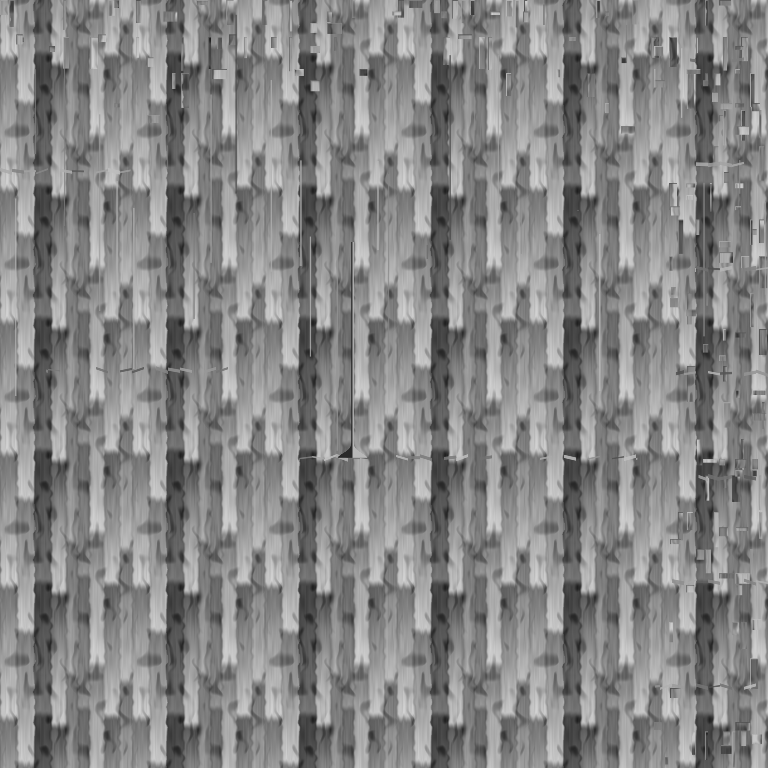
Reproduce this texture procedurally as a WebGL 1 fragment shader.

```glsl
precision highp float;
uniform vec2 u_resolution;

const float REPEATS = 5.805;
const vec2 TILE_ORIGIN = vec2(0.26, 0.0);
// Nine shingle columns per tile: left edge, tip height, shaded and lit tone
const mat3 LEFT = mat3(0.0, 0.129, 0.242, 0.333, 0.417, 0.53, 0.644, 0.742, 0.871);
const mat3 TIP = mat3(0.38, 0.454, 0.076, 0.326, 0.0, 0.386, 0.129, 0.4, 0.744);
const mat3 SHADE = mat3(0.22, 0.31, 0.42, 0.36, 0.5, 0.34, 0.43, 0.43, 0.44);
const mat3 LIGHT = mat3(0.43, 0.77, 0.64, 0.57, 0.78, 0.76, 0.7, 0.78, 0.77);

float hash(vec2 p) {
  vec3 h = fract(vec3(p.xyx) * 0.1031);
  h += dot(h, h.yzx + 33.33);
  return fract((h.x + h.y) * h.z);
}

// Value noise that wraps once per tile
float tileNoise(vec2 q, vec2 cells) {
  vec2 p = q * cells, i = floor(p), f = fract(p);
  f = f * f * (3.0 - 2.0 * f);
  vec2 a = mod(i, cells), b = mod(i + 1.0, cells);
  return mix(mix(hash(a), hash(vec2(b.x, a.y)), f.x),
             mix(hash(vec2(a.x, b.y)), hash(b), f.x), f.y);
}

// Antialiased band: 1 within halfWidth of zero
float band(float dist, float halfWidth, float px) {
  return 1.0 - smoothstep(halfWidth - 0.5 * px, halfWidth + 0.5 * px, abs(dist));
}

float span(float x, float from, float to, float px) {
  return band(x - 0.5 * (from + to), 0.5 * (to - from), px);
}

// Ramp from the shadow under one tip to the lit end of the next
float shingle(float y, float tip, float shade, float light) {
  float v = fract(y - tip);
  return mix(light, mix(shade, light, pow(v, 0.85)), smoothstep(0.0, 0.065, v));
}

float woodTile(vec2 q) {
  float wobble = tileNoise(q, vec2(9.0, 26.0)) - 0.5;
  float grain = tileNoise(q, vec2(44.0, 5.0)) - 0.5;
  float fibre = tileNoise(q, vec2(105.0, 9.0)) - 0.5;
  float x = fract(q.x + 0.018 * wobble);
  float y = q.y + 0.035 * grain + 0.02 * fibre;

  // Columns overlap from left to right, with a groove at each edge
  float tone = shingle(y, TIP[2][2], SHADE[2][2], LIGHT[2][2]);
  float groove = 0.0;
  for (int i = 0; i < 3; i++) {
    for (int j = 0; j < 3; j++) {
      float dx = x - LEFT[i][j];
      float board = shingle(y, TIP[i][j], SHADE[i][j], LIGHT[i][j]);
      tone = mix(tone, board, smoothstep(-0.01, 0.01, dx));
      groove = max(groove, exp(-dx * dx * 9000.0));
    }
  }
  float first = shingle(y, TIP[0][0], SHADE[0][0], LIGHT[0][0]);
  tone = mix(tone, first, smoothstep(0.99, 1.01, x));

  // Grain, slanted flecks and the deep shadow beside a tip
  vec2 bent = q + vec2(0.07 * tileNoise(q, vec2(5.0, 11.0)), 0.0);
  float fleck = smoothstep(0.66, 0.95, tileNoise(bent, vec2(23.0, 9.0)));
  vec2 pit = vec2((x - 0.25) / 0.022, (fract(q.y - 0.36) - 0.16) / 0.05);
  tone += 0.07 * grain + 0.06 * fibre - 0.17 * fleck - 0.07 * groove;
  return tone - 0.22 * exp(-dot(pit, pit));
}

float wood(vec2 p) {
  return woodTile(p * REPEATS - TILE_ORIGIN);
}

// Narrow displaced slivers; returns the tone after damage
float slivers(float tone, vec2 p, vec2 cells, float amount, float px) {
  vec2 id = floor(p * cells), f = fract(p * cells);
  float broken = step(hash(id + 17.0), amount);
  float width = mix(0.25, 0.95, hash(id + 5.0));
  float height = mix(0.3, 1.0, hash(id + 9.0));
  float inside = span(f.x, 0.0, width, px * cells.x) * span(f.y, 0.0, height, px * cells.y);
  float moved = wood(p + 0.16 * (vec2(hash(id + 2.0), hash(id + 3.0)) - 0.5));
  float rim = max(band(f.x / cells.x, 0.0013, px), band(f.y / cells.y, 0.0013, px));
  moved = mix(moved, mix(0.25, 0.78, hash(id + 7.0)), rim * 0.75);
  return mix(tone, moved, broken * inside);
}

// Broken horizontal seam made of short tilted chips
float seam(float tone, vec2 p, float y, float from, float to, float px) {
  vec2 id = vec2(floor(p.x * 64.0), floor(y * 900.0));
  float tilt = (hash(id) - 0.5) * 0.012 * (fract(p.x * 64.0) - 0.5);
  float chip = band(p.y - y - tilt, 0.0008 + 0.0018 * hash(id + 4.0), px);
  chip *= span(p.x, from, to, px) * step(0.3, hash(id + 8.0));
  return mix(tone, mix(0.3, 0.76, hash(id + 12.0)), chip * 0.85);
}

// Thin vertical splits hanging from the upper part
float splits(float tone, vec2 p, float px) {
  float id = floor(p.x * 30.0);
  float start = 0.35 * hash(vec2(id, 3.0));
  float end = start + 0.27 * hash(vec2(id, 6.0));
  float x = (id + 0.1 + 0.8 * hash(vec2(id, 9.0))) / 30.0;
  float line = band(p.x - x, 0.0009, px) * span(p.y, start, end, px);
  return mix(tone, mix(0.25, 0.78, hash(vec2(id, 12.0))), line * 0.75);
}

void main() {
  vec2 p = gl_FragCoord.xy / u_resolution;
  p.y = 1.0 - p.y;
  float px = 1.0 / min(u_resolution.x, u_resolution.y);
  float wear = max(smoothstep(0.82, 1.0, p.x), 0.75 * smoothstep(0.2, 0.0, p.y));

  float tone = wood(p);
  tone = slivers(tone, p, vec2(85.0, 21.0), wear * 0.3, px);
  tone = slivers(tone, p, vec2(47.0, 67.0), wear * 0.16, px);
  tone = splits(tone, p, px);

  // Seams at the worn right side, then the longer ones inside
  for (int i = 0; i < 7; i++) {
    float y = 0.078 + 0.136 * float(i);
    tone = seam(tone, p, y, 0.81 + 0.1 * hash(vec2(float(i), 2.0)), 1.0, px);
  }
  tone = seam(tone, p, 0.223, 0.0, 0.17, px);
  tone = seam(tone, p, 0.482, 0.06, 0.31, px);
  tone = seam(tone, p, 0.596, 0.39, 0.83, px);

  // Long split with a flared foot, dark on the left and light on the right
  float flare = 0.0016 + 0.018 * pow(smoothstep(0.57, 0.597, p.y), 3.0);
  float split = band(p.x - 0.459, flare, px) * span(p.y, 0.315, 0.596, px);
  tone = mix(tone, mix(0.16, 0.72, smoothstep(-px, px, p.x - 0.459)), split);

  gl_FragColor = vec4(vec3(clamp(tone, 0.0, 1.0)), 1.0);
}
```
